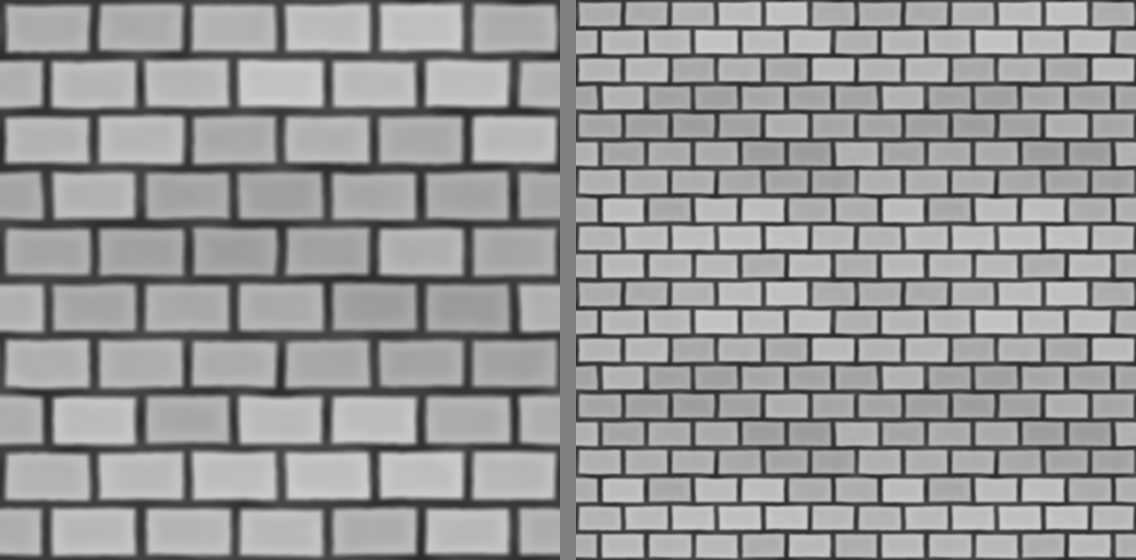
Left: one tile. Right: repeated 2 by 2.
Give the GLSL for this texture, as a WebGL 1 fragment shader.

```glsl
precision highp float;
// Soft grey brick wall in running bond with dark, blurred and slightly uneven joints.

uniform vec2 u_resolution;

const vec2 BRICKS = vec2(6.0, 10.0);       // repeats across and down, rows must be even
const vec2 SHIFT = vec2(0.0020, 0.0);      // offset of the whole bond
const vec2 EDGE_SOFT = vec2(0.0158, 0.0146); // ramp from joint to face
const float INSET_VARY = 0.0022;           // uneven joint width
const float WAVE = 0.0040;                 // slow bend of the joints
const float CHIP = 0.0013;                 // raggedness of the edges
const float FACE_TONE = 0.690;
const float WALL_VARY = 0.036;             // broad light and dark rows
const float ROW_VARY = 0.045;
const float BRICK_VARY = 0.085;
const float RIM_LIGHT = 0.050;
const float SLOPE = 0.15;                  // faces brighten downwards
const float MOTTLE = 0.018;
const vec2 JOINT_TONE = vec2(0.17, 0.29);
const float TAU = 6.2831853;

float hash(vec2 p) {
    vec3 q = fract(vec3(p.xyx) * 0.1031);
    q += dot(q, q.yzx + 33.33);
    return fract((q.x + q.y) * q.z);
}

// Value noise over the unit square that wraps after "cells" lattice steps.
float noise(vec2 uv, vec2 cells, float seed) {
    vec2 p = uv * cells;
    vec2 i = floor(p);
    vec2 f = fract(p);
    f = f * f * (3.0 - 2.0 * f);
    vec2 a = mod(i, cells) + seed;
    vec2 b = mod(i + 1.0, cells) + seed;
    return mix(mix(hash(a), hash(vec2(b.x, a.y)), f.x),
               mix(hash(vec2(a.x, b.y)), hash(b), f.x), f.y);
}

vec2 noise2(vec2 uv, vec2 cells, float seed) {
    return vec2(noise(uv, cells, seed), noise(uv, cells, seed + 57.0)) - 0.5;
}

// Product of the ramps along both axes, which rounds the corners softly.
float cover(vec2 depth, vec2 start, vec2 end) {
    vec2 ramp = smoothstep(start, end, depth);
    return ramp.x * ramp.y;
}

void main() {
    vec2 uv = gl_FragCoord.xy / u_resolution;

    // Bend the joints and roughen their edges
    vec2 p = uv - SHIFT;
    p += WAVE * noise2(uv, vec2(14.0, 16.0), 11.0);
    p += CHIP * noise2(uv, vec2(64.0), 131.0);

    // Running bond: even rows move by half a brick
    vec2 grid = p * BRICKS;
    float row = floor(grid.y);
    grid.x += 0.5 * (1.0 - mod(row, 2.0));
    vec2 id = mod(vec2(floor(grid.x), row), BRICKS);
    vec2 local = (fract(grid) - 0.5) / BRICKS;

    // Depth from the sides of the brick, each with its own inset
    vec2 side = step(0.0, local);
    vec2 inset = vec2(hash(id + vec2(23.0 + 40.0 * side.x, 7.0)),
                      hash(id + vec2(5.0, 31.0 + 40.0 * side.y)));
    vec2 depth = 0.5 / BRICKS - abs(local) - INSET_VARY * inset;

    // Face: tone of wall, row and brick, lighter rim, faint stains
    float face = FACE_TONE + WALL_VARY * cos(TAU * id.y / BRICKS.y);
    face += ROW_VARY * (hash(vec2(id.y, 71.0)) - 0.5);
    face += BRICK_VARY * (hash(id + 211.0) - 0.5);
    face += RIM_LIGHT * (1.0 - cover(depth, vec2(0.008), vec2(0.042, 0.034)));
    face -= SLOPE * local.y;
    face += MOTTLE * (noise(uv, vec2(30.0, 40.0), 301.0) - 0.5);

    float joint = mix(JOINT_TONE.x, JOINT_TONE.y, noise(uv, vec2(16.0, 20.0), 501.0));

    float tone = mix(joint, face, cover(depth, vec2(0.0), EDGE_SOFT));
    gl_FragColor = vec4(vec3(tone), 1.0);
}
```
